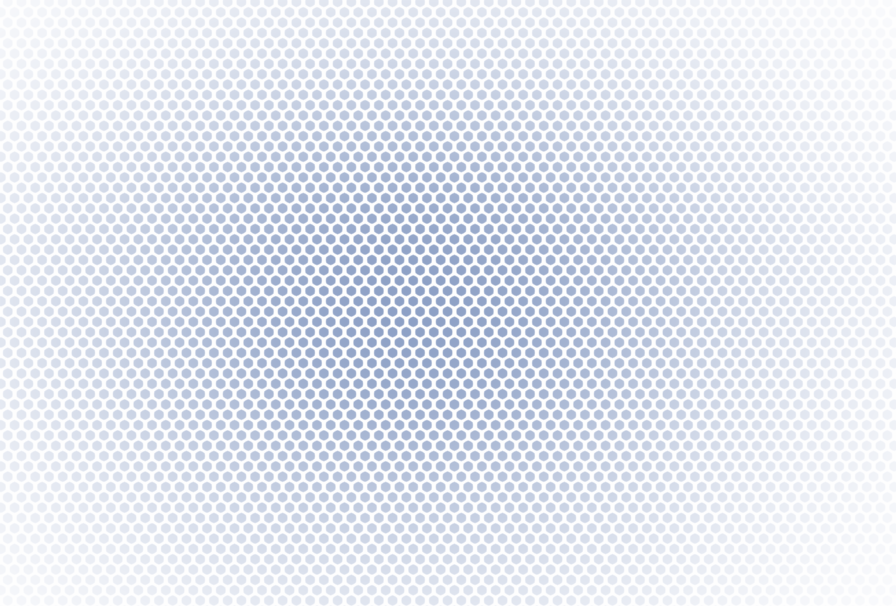
Write a WebGL 2 fragment shader that draws this background.

```glsl
#version 300 es
precision highp float;
// Staggered halftone dots on white, tinted by a soft blue elliptical glow.

uniform vec2 u_resolution;
out vec4 fragColor;

// Lengths are in canvas heights
const vec2 DOT_PITCH = vec2(0.02268, 0.01703);   // column and row spacing
const vec2 DOT_ANCHOR = vec2(0.5004, 0.5029);    // centre of one dot
const float DOT_RADIUS = 0.0081;
const float HEX_BLEND = 0.45;                    // 0 = disc, 1 = hexagon
const float EDGE_SOFTNESS = 0.0008;

const vec2 GLOW_CENTER = vec2(0.680, 0.499);
const vec2 GLOW_SPREAD = vec2(0.585, 0.430);

const vec3 PAPER = vec3(0.995, 0.995, 0.998);
const vec3 DOT_BLUE = vec3(0.555, 0.630, 0.775);

// Offset from the nearest dot; a cell of two rows holds two sublattices
vec2 nearestDotOffset(vec2 p) {
    vec2 cell = DOT_PITCH * vec2(1.0, 2.0);
    vec2 nearest = cell;
    for (int i = 0; i < 2; i++) {
        vec2 q = (p - DOT_ANCHOR) / cell + 0.5 * float(i);
        vec2 offset = (fract(q + 0.5) - 0.5) * cell;
        if (dot(offset, offset) < dot(nearest, nearest)) nearest = offset;
    }
    return nearest;
}

// Signed distance to a disc blended with a pointy-topped hexagon
float dotDistance(vec2 p) {
    vec2 a = abs(p);
    float hexagon = max(a.x, dot(a, vec2(0.5, 0.866))) * 1.05;
    return mix(length(p), hexagon, HEX_BLEND) - DOT_RADIUS;
}

float glowStrength(vec2 p) {
    vec2 d = (p - GLOW_CENTER) / GLOW_SPREAD;
    return exp(-dot(d, d));
}

void main() {
    vec2 p = gl_FragCoord.xy / u_resolution.y;

    // Dot coverage, smoothed over about one pixel
    float edge = 0.5 / u_resolution.y + EDGE_SOFTNESS;
    float coverage = 1.0 - smoothstep(-edge, edge, dotDistance(nearestDotOffset(p)));

    // The glow fades the dots into the paper
    vec3 color = mix(PAPER, DOT_BLUE, coverage * glowStrength(p));
    fragColor = vec4(color, 1.0);
}
```
